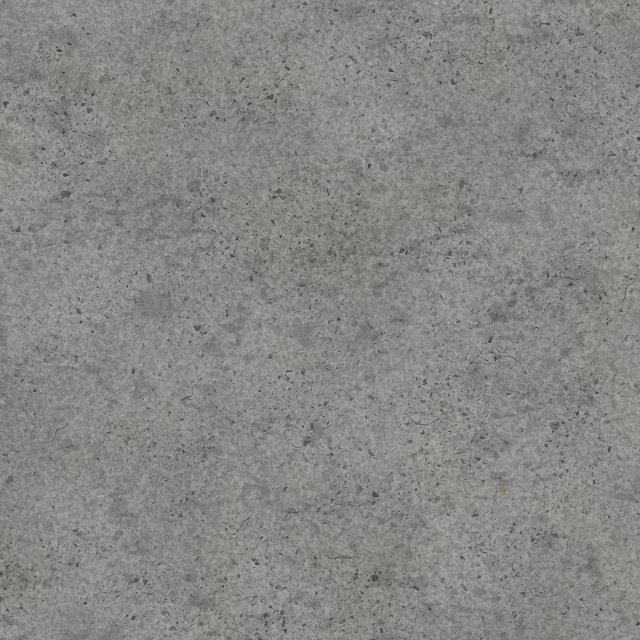
Write a Shadertoy shader that draws this texture.

```glsl
// Weathered grey concrete: a faintly mottled, grainy cement base with clustered
// dark pits, pale grit, rare ochre grains, ragged scabs and a few hairlines.
// Scattered marks come from jittered cells; patch noise controls their density.

const vec3 CEMENT = vec3(0.546, 0.546, 0.538);
const vec3 PIT = vec3(0.200, 0.198, 0.200);
const vec3 STAIN = vec3(0.365, 0.358, 0.352);
const vec3 GRIT = vec3(0.70, 0.70, 0.69);
const vec3 OCHRE = vec3(0.60, 0.49, 0.32);
const vec3 WARM_SHIFT = vec3(0.020, 0.002, -0.020);

const float MOTTLE = 0.10;
const float FINE_GRAIN = 0.120;
const float COARSE_GRAIN = 0.070;
const float DUST_CELLS = 185.0;
const float PIT_CELLS = 100.0;
const float CHIP_CELLS = 50.0;
const float GRIT_CELLS = 115.0;
const float OCHRE_CELLS = 24.0;
const float HAIR_CELLS = 10.0;

vec3 hash3(vec2 cell, float seed) {
    uvec3 v = uvec3(ivec3(cell, seed)) * 1664525u + 1013904223u;
    v.x += v.y * v.z; v.y += v.z * v.x; v.z += v.x * v.y;
    v ^= v >> 16u;
    v.x += v.y * v.z; v.y += v.z * v.x; v.z += v.x * v.y;
    return vec3(v) / 4294967295.0;
}

float noise(vec2 p, float seed) {
    vec2 i = floor(p), f = fract(p);
    f = f * f * (3.0 - 2.0 * f);
    float low = mix(hash3(i, seed).x, hash3(i + vec2(1, 0), seed).x, f.x);
    float high = mix(hash3(i + vec2(0, 1), seed).x, hash3(i + vec2(1, 1), seed).x, f.x);
    return mix(low, high, f.y);
}

float fbm(vec2 p, float seed) {
    float sum = 0.0, weight = 0.5;
    for (int i = 0; i < 5; i++) {
        sum += weight * noise(p, seed + float(i));
        p = mat2(1.92, 0.56, -0.56, 1.92) * p + 7.3;
        weight *= 0.5;
    }
    return sum / 0.96875;
}

vec2 rotate(vec2 p, float angle) {
    float c = cos(angle), s = sin(angle);
    return vec2(c * p.x + s * p.y, c * p.y - s * p.x);
}

// Coverage of irregular grains; size is the largest radius in cells.
float specks(vec2 uv, float cells, float size, float density, float seed) {
    vec2 p = uv * cells;
    p += size * 1.6 * (vec2(noise(p * 2.6, seed + 1.0), noise(p * 2.6, seed + 2.0)) - 0.5);
    float cover = 0.0;
    for (int y = -1; y <= 1; y++)
    for (int x = -1; x <= 1; x++) {
        vec2 cell = floor(p) + vec2(x, y);
        vec3 place = hash3(cell, seed), shape = hash3(cell, seed + 50.0);
        vec2 d = rotate(p - cell - place.xy, 6.2832 * shape.x);
        d.y *= mix(1.0, 2.0, shape.y * shape.y);
        float radius = size * mix(0.4, 1.0, shape.z * shape.z);
        float soft = max(0.3 * radius, 0.6 * cells / iResolution.y);
        float present = smoothstep(place.z, place.z + 0.04, density);
        float grain = 1.0 - smoothstep(radius - soft, radius + soft, length(d));
        cover = max(cover, present * grain * mix(0.45, 1.0, shape.y));
    }
    return cover;
}

// Thin bent strokes, mostly lying near the horizontal.
float hairlines(vec2 uv, float density, float seed) {
    vec2 p = uv * HAIR_CELLS;
    p += 0.12 * (vec2(noise(p * 6.0, seed + 1.0), noise(p * 6.0, seed + 2.0)) - 0.5);
    float cover = 0.0, soft = 0.8 * HAIR_CELLS / iResolution.y;
    for (int y = -1; y <= 1; y++)
    for (int x = -1; x <= 1; x++) {
        vec2 cell = floor(p) + vec2(x, y);
        vec3 place = hash3(cell, seed), shape = hash3(cell, seed + 50.0);
        vec2 d = rotate(p - cell - place.xy, 2.0 * (shape.x - 0.5));
        d.y += (shape.y - 0.5) * 3.5 * d.x * d.x;
        float taper = 1.0 - smoothstep(0.3, 1.0, abs(d.x) / mix(0.10, 0.40, shape.z * shape.z));
        float stroke = 1.0 - smoothstep(0.0, 0.006 + soft, abs(d.y));
        cover = max(cover, step(place.z, density) * stroke * taper);
    }
    return cover;
}

void mainImage(out vec4 fragColor, in vec2 fragCoord) {
    vec2 uv = fragCoord / iResolution.y;
    vec2 turned = rotate(uv, 0.6);

    // Patches that gather pits and roughness
    float patches = smoothstep(0.36, 0.70, fbm(uv * vec2(10.0, 13.0), 11.0));
    float rough = smoothstep(0.42, 0.66, fbm(uv * vec2(11.0, 16.0), 23.0));

    // Cement with faint mottling, a slight tint and fine grain
    vec3 color = CEMENT + MOTTLE * (fbm(uv * vec2(7.0, 10.0), 31.0) - 0.5);
    color += WARM_SHIFT * (fbm(uv * 9.0, 41.0) - 0.5);
    color += FINE_GRAIN * (noise(turned * 340.0, 51.0) - 0.5);
    color += COARSE_GRAIN * (noise(turned * 170.0, 52.0) - 0.5);

    // Soft smudges and ragged scabs
    float smudge = smoothstep(0.60, 0.82, fbm(uv * vec2(27.0, 33.0), 61.0));
    float scab = smoothstep(0.56, 0.72, fbm(uv * vec2(75.0, 108.0), 71.0)) * rough;
    color = mix(color, STAIN, 0.35 * smudge + 0.42 * scab);

    // Pale grit, then dark dust, pits and chips with a lit lower rim
    color = mix(color, GRIT, 0.60 * specks(uv, GRIT_CELLS, 0.30, 0.07 + 0.13 * rough, 101.0));
    float chipDensity = 0.06 + 0.20 * patches;
    float chips = specks(uv, CHIP_CELLS, 0.24, chipDensity, 201.0);
    float rim = specks(uv + vec2(0.0, 0.0022), CHIP_CELLS, 0.24, chipDensity, 201.0);
    color += 0.06 * max(rim - chips, 0.0);
    color = mix(color, PIT, 0.56 * specks(uv, DUST_CELLS, 0.38, 0.10 + 0.36 * patches, 301.0));
    color = mix(color, PIT, 0.80 * specks(uv, PIT_CELLS, 0.30, 0.07 + 0.26 * patches, 401.0));
    color = mix(color, PIT, 0.74 * chips);

    // Hairlines and rare coloured grains
    color = mix(color, PIT, 0.48 * hairlines(uv, 0.22, 501.0));
    color = mix(color, OCHRE, 0.75 * specks(uv, OCHRE_CELLS, 0.10, 0.04, 601.0));

    fragColor = vec4(clamp(color, 0.0, 1.0), 1.0);
}
```
